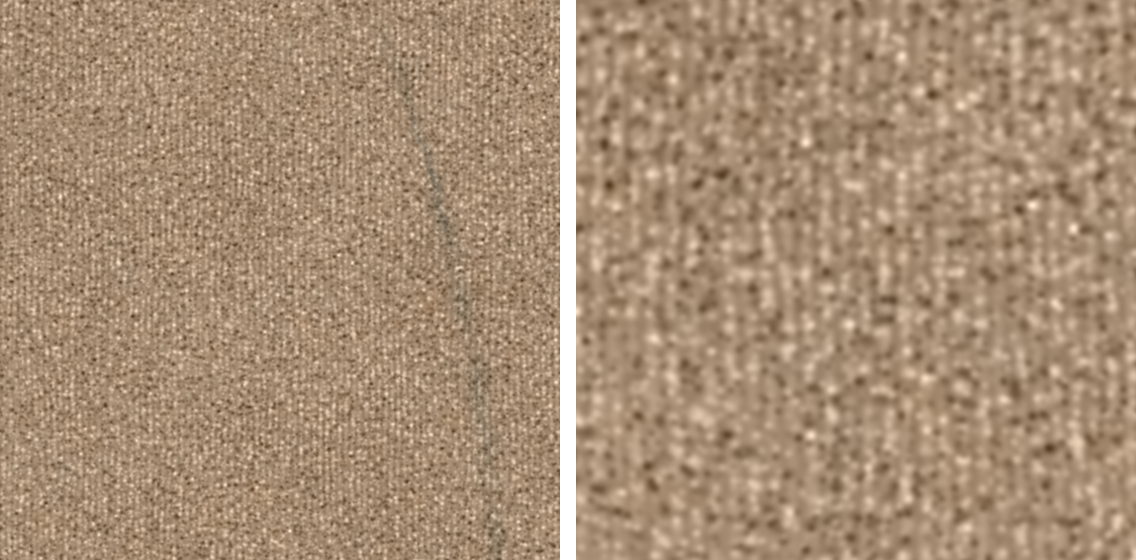
Left, the full canvas; right, a detail of the centre.
A Shadertoy shader for this texture:

```glsl
const vec3 CLOTH = vec3(0.648, 0.548, 0.446);
const vec3 STAIN_LOSS = vec3(0.135, 0.085, 0.055);
const vec2 STITCHES = vec2(88.0, 102.0);
const float TAU = 6.2831853;

vec3 hash3(vec2 cell) {
    vec3 q = fract(cell.xyx * vec3(0.1031, 0.1030, 0.0973));
    q += dot(q, q.yxz + 33.33);
    return fract((q.xxy + q.yzz) * q.zyx);
}

// Cellular noise: jittered dots, light or dark, each with an opposing rim
// that cancels broad blotches in proportion to its strength
float rimmedCells(vec2 p, vec2 jitter, float tightness, float rim) {
    vec2 base = floor(p);
    float sum = 0.0;
    for (int y = -1; y <= 1; y++) {
        for (int x = -1; x <= 1; x++) {
            vec2 cell = base + vec2(x, y);
            vec3 rnd = hash3(cell);
            vec2 offset = cell + 0.5 + (rnd.xy - 0.5) * jitter - p;
            float d = tightness * dot(offset, offset);
            sum += (rnd.z * 2.0 - 1.0) * (1.0 - rim * d) * exp(-d);
        }
    }
    return sum;
}

// Slight drift that keeps the knitted ribs from being ruler straight
vec2 loosen(vec2 uv) {
    float dx = sin(uv.y * 17.0 + sin(uv.x * 9.0) * 2.0);
    float dy = sin(uv.x * 23.0 + sin(uv.y * 11.0) * 2.0);
    return uv + vec2(dx, dy) * 0.0018;
}

float knitTone(vec2 uv) {
    vec2 p = loosen(uv) * STITCHES;
    float stitches = rimmedCells(p, vec2(0.6, 0.8), 4.2, 0.6);
    float fibres = rimmedCells(p * vec2(1.7, 1.5) + 41.0, vec2(0.85), 4.2, 0.5);
    float ribStrength = 0.8 + 0.6 * rimmedCells(uv * 13.0 + 7.0, vec2(0.8), 4.0, 0.0);
    float ribs = -cos(TAU * p.x) * ribStrength;
    return stitches * 0.215 + fibres * 0.145 + ribs * 0.042;
}

// Broken ragged trace with a soft halo, sloping down the right side
float stainMask(vec2 uv) {
    float drop = 0.88 - uv.y;
    float path = 0.71 + 0.35 * drop - 0.17 * drop * drop;
    path += 0.004 * sin(uv.y * 38.0) + 0.002 * sin(uv.y * 97.0);
    float dist = abs(uv.x - path);
    float patches = 0.65 + 0.35 * sin(uv.y * 31.0 + 1.5 * sin(uv.y * 13.0));
    float breaks = 0.7 + 0.6 * rimmedCells(uv * vec2(90.0, 60.0) + 5.0, vec2(0.8), 4.0, 0.0);
    float heart = exp(-pow((uv.y - 0.69) / 0.1, 2.0));
    float core = exp(-pow(dist / 0.006, 2.0)) * (0.15 + 0.85 * heart) * breaks;
    float halo = exp(-pow(dist / 0.02, 2.0)) * 0.5 * patches;
    return (core + halo) * smoothstep(0.95, 0.86, uv.y);
}

void mainImage(out vec4 fragColor, in vec2 fragCoord) {
    vec2 uv = fragCoord / iResolution.xy;

    // Woven ground with faint wear and a slight shift of hue
    float wear = rimmedCells(uv * 8.0 + 19.0, vec2(0.8), 4.0, 0.0) * 0.018;
    float warmth = rimmedCells(uv * 26.0 + 63.0, vec2(0.8), 4.0, 0.0) * 0.007;
    vec3 color = CLOTH + knitTone(uv) + wear;
    color += warmth * vec3(1.0, 0.0, -0.8);

    // Grey-green stain
    color -= STAIN_LOSS * stainMask(uv);
    fragColor = vec4(clamp(color, 0.0, 1.0), 1.0);
}
```
